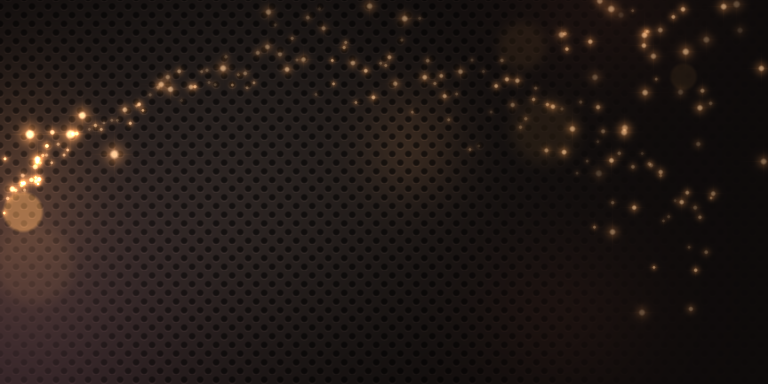
A Shadertoy shader for this background:

```glsl
// Dark perforated metal lit from the left, crossed by an arc of golden sparkles.
// Layers: soft gaussian lights, a staggered grid of holes, bokeh discs, and
// hashed sparkles strewn around a parabola. Units are canvas heights.

const vec3 BASE_DARK    = vec3(0.055, 0.042, 0.040);
const vec3 GREY_LIGHT   = vec3(0.100, 0.088, 0.080);
const vec3 PLUM_LIGHT   = vec3(0.150, 0.098, 0.115);
const vec3 AMBER_LIGHT  = vec3(0.170, 0.110, 0.060);
const vec3 RUST_LIGHT   = vec3(0.045, 0.020, 0.014);
const vec3 GOLD_DISC    = vec3(0.300, 0.205, 0.090);
const vec3 SPARK_CORE   = vec3(0.340, 0.330, 0.290);
const vec3 SPARK_HALO   = vec3(0.330, 0.205, 0.100);
const vec2 HOLE_PITCH   = vec2(0.0417, 0.0226);
const float HOLE_RADIUS = 0.0098;
const float HOLE_DEPTH  = 0.55;
const vec2 ARC_PEAK     = vec2(0.85, 0.88);
const int ARC_SPARKS    = 130;
const int RIGHT_SPARKS  = 42;
const int SOURCE_SPARKS = 14;
const int LEAD_STARS    = 3;

vec4 hash4(float n) {
    vec4 v = fract(vec4(n) * vec4(0.1031, 0.1030, 0.0973, 0.1099) + 0.37);
    v += dot(v, v.wzxy + 33.33);
    return fract((v.xxyz + v.yzzw) * v.zywx);
}

float glow(vec2 p, vec2 center, vec2 size) {
    vec2 q = (p - center) / size;
    return exp(-dot(q, q));
}

float disc(vec2 p, vec2 center, float radius, float blur) {
    return 1.0 - smoothstep(radius - blur, radius + blur, length(p - center));
}

// Broad lights behind the metal
vec3 lights(vec2 p) {
    vec3 c = BASE_DARK;
    c += GREY_LIGHT * glow(p, vec2(0.60, 0.52), vec2(0.62, 0.50));
    c += PLUM_LIGHT * glow(p, vec2(0.00, 0.12), vec2(0.48, 0.46));
    c += AMBER_LIGHT * glow(p, vec2(0.04, 0.50), vec2(0.20, 0.27));
    c += AMBER_LIGHT * 0.60 * glow(p, vec2(1.07, 0.62), vec2(0.13, 0.14));
    c += RUST_LIGHT * glow(p, vec2(1.46, 0.18), vec2(0.24, 0.22));
    c += RUST_LIGHT * glow(p, vec2(1.55, 0.98), vec2(0.24, 0.20));
    return c;
}

// x: hole shadow, y: lit lower rim
vec2 perforation(vec2 p) {
    float row = floor(p.y / HOLE_PITCH.y);
    vec2 cell = p / HOLE_PITCH + vec2(0.5 * mod(row, 2.0), 0.0);
    vec2 q = (fract(cell) - 0.5) * HOLE_PITCH;
    float d = length(q);
    float shadow = 1.0 - smoothstep(HOLE_RADIUS * 0.55, HOLE_RADIUS * 1.15, d);
    float band = (d - HOLE_RADIUS) / (HOLE_RADIUS * 0.25);
    float rim = exp(-band * band) * max(0.0, -q.y / max(d, 0.0001));
    return vec2(shadow, rim);
}

// Round core, warm halo and a faint four-pointed flare
vec3 sparkle(vec2 q, float radius, float gain) {
    float d = length(q) / radius;
    float core = 1.0 - smoothstep(0.35, 1.0, d);
    float halo = exp(-d * d * 0.35);
    float flare = exp(-abs(q.x * q.y) / (radius * radius * 0.3) - d * 0.6);
    return gain * (SPARK_CORE * core + SPARK_HALO * (halo + 0.4 * flare));
}

vec3 sparkles(vec2 p) {
    vec3 c = vec3(0.0);
    // Arc that loosens toward the right
    for (int i = 0; i < ARC_SPARKS; i++) {
        vec4 h = hash4(float(i) + 1.0);
        float x = 1.85 * (float(i) + h.x) / float(ARC_SPARKS);
        float dx = x - ARC_PEAK.x;
        float y = ARC_PEAK.y - (dx < 0.0 ? 0.55 : 0.48) * dx * dx;
        float spread = mix(0.05, 0.24, smoothstep(0.1, 1.6, x));
        y += spread * (h.y + h.z - 1.1);
        float gain = mix(0.25, 0.95, h.w) * mix(1.5, 0.85, smoothstep(0.1, 0.5, x));
        c += sparkle(p - vec2(x, y), mix(0.005, 0.013, h.w * h.z), gain);
    }
    // Sparse field on the right
    for (int i = 0; i < RIGHT_SPARKS; i++) {
        vec4 h = hash4(float(i) + 301.0);
        vec2 center = vec2(mix(1.45, 2.0, h.x), mix(0.05, 1.0, sqrt(h.y)));
        c += sparkle(p - center, mix(0.005, 0.012, h.z), mix(0.2, 0.85, h.w));
    }
    // Bright dust where the arc begins
    for (int i = 0; i < SOURCE_SPARKS; i++) {
        vec4 h = hash4(float(i) + 601.0);
        vec2 center = vec2(0.14 * h.x, 0.47 + 0.12 * h.y + 0.5 * h.x * 0.14);
        c += sparkle(p - center, mix(0.004, 0.010, h.z), mix(0.7, 1.8, h.w));
    }
    // Leading stars
    for (int i = 0; i < LEAD_STARS; i++) {
        float k = float(i);
        vec2 center = vec2(0.078 + 0.1 * k + 0.005 * k * k, 0.65 - 0.026 * k * (k - 1.0));
        c += sparkle(p - center, 0.015, 1.6 - 0.25 * k);
    }
    return c;
}

void mainImage(out vec4 fragColor, in vec2 fragCoord) {
    vec2 p = fragCoord / iResolution.y;
    p.x *= 2.0 * iResolution.y / iResolution.x;
    vec3 color = lights(p);

    // Metal relief fades at the right and in the plum corner
    float relief = 1.0 - 0.85 * smoothstep(1.1, 1.75, p.x);
    relief *= 1.0 - 0.75 * glow(p, vec2(0.0, 0.2), vec2(0.36, 0.42));
    vec2 holes = perforation(p) * relief;
    color *= 1.0 - HOLE_DEPTH * holes.x;
    color += 0.35 * color * holes.y;

    // Bokeh discs
    color += GOLD_DISC * disc(p, vec2(0.06, 0.448), 0.051, 0.006);
    color += GOLD_DISC * 0.16 * disc(p, vec2(0.09, 0.31), 0.10, 0.025);
    color += GOLD_DISC * 0.22 * disc(p, vec2(1.42, 0.66), 0.085, 0.035);
    color += GOLD_DISC * 0.20 * disc(p, vec2(1.36, 0.88), 0.060, 0.025);
    color += GOLD_DISC * 0.20 * disc(p, vec2(1.78, 0.80), 0.034, 0.006);

    color += sparkles(p);
    fragColor = vec4(min(color, 1.0), 1.0);
}
```
